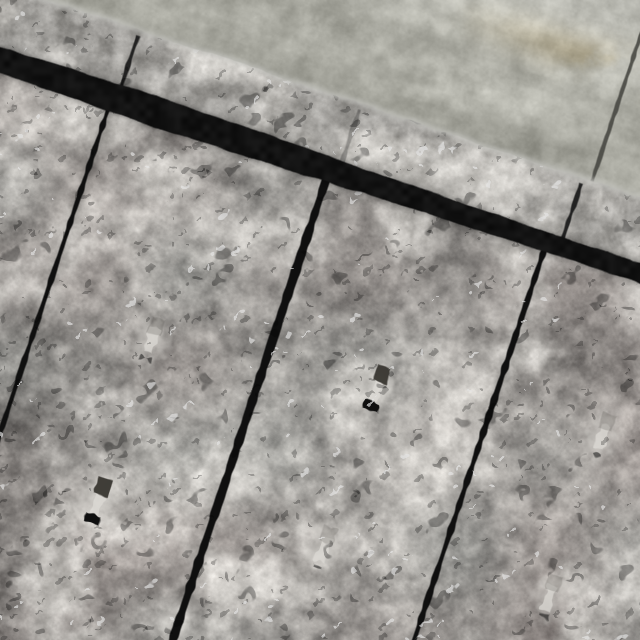
Reproduce this texture procedurally as a three.js fragment shader.

```glsl
// Worn concrete slabs beside a dark drainage slot, with a kerb and smooth paving above.
varying vec2 vUv;

const float TILT = 0.3217;
const float PITCH = 0.358;        // slab width
const float FIRST_JOINT = -0.102;
const float SLOT_V = 0.860;
const float KERB_V = 0.973;
const float SOFT = 0.0017;
const vec3 GAP = vec3(0.06, 0.06, 0.06);
const vec3 WARM = vec3(1.012, 1.0, 0.975);
const vec3 PALE = vec3(0.83, 0.82, 0.80);

float hash(vec2 p) {
  return fract(sin(dot(p, vec2(127.1, 311.7))) * 43758.5453);
}

float noise(vec2 p) {
  vec2 i = floor(p), f = fract(p);
  f = f * f * (3.0 - 2.0 * f);
  return mix(mix(hash(i), hash(i + vec2(1.0, 0.0)), f.x),
             mix(hash(i + vec2(0.0, 1.0)), hash(i + 1.0), f.x), f.y);
}

float fbm(vec2 p) {
  float sum = 0.0, amp = 0.52;
  for (int i = 0; i < 5; i++) {
    sum += amp * noise(p);
    p = mat2(0.8, -0.6, 0.6, 0.8) * p * 2.03 + 7.3;
    amp *= 0.5;
  }
  return sum;
}

float fill(float d) { return 1.0 - smoothstep(-SOFT, SOFT, d); }

float box(vec2 p, vec2 halfSize) {
  vec2 d = abs(p) - halfSize;
  return length(max(d, 0.0)) + min(max(d.x, d.y), 0.0);
}

// One ragged spot in a share of the cells of a grid.
float spots(vec2 p, float cells, float share, float size) {
  vec2 q = p * cells + 0.7 * (noise(p * cells * 3.0) - 0.5);
  vec2 id = floor(q);
  vec2 centre = 0.3 + 0.4 * vec2(hash(id + 3.1), hash(id + 8.7));
  float r = size * (0.5 + hash(id + 5.9));
  float d = length((fract(q) - centre) * vec2(1.0, 1.3));
  return step(hash(id), share) * (1.0 - smoothstep(r * 0.6, r, d));
}

// Lifting socket: two dark recesses with pale mortar between them.
vec3 socket(vec3 col, vec2 q, float open, float seed) {
  float rag = noise(q * 110.0 + seed) - 0.5;
  float halo = 1.0 - smoothstep(0.012, 0.045, length(q * vec2(1.2, 0.8)) + rag * 0.025);
  col = mix(col, PALE, halo * 0.5);
  col = mix(col, PALE + 0.04, fill(box(q, vec2(0.008, 0.02)) + rag * 0.008) * 0.7);
  float upper = box(q - vec2(0.0, 0.025), vec2(0.011, 0.013)) + rag * 0.004;
  float lower = box(q + vec2(0.0, 0.028), vec2(0.012, 0.007)) + rag * 0.008;
  col = mix(col, vec3(0.22, 0.21, 0.19), fill(upper) * mix(0.2, 0.95, open));
  return mix(col, GAP, fill(lower + 0.004 * (1.0 - open)) * mix(0.55, 1.0, open));
}

vec3 slabs(vec2 p, vec2 q, float grain) {
  float x = (q.x - FIRST_JOINT) / PITCH;
  float n = floor(x);
  float edge = floor(x + 0.5);
  float joint = abs(x - edge) * PITCH;
  float tone = mix(0.555, 0.625, mod(n, 2.0));

  // Pale wear by the slot, the joints and the lower left corner
  float wear = 0.30 * exp(-(SLOT_V - q.y) * 13.0) + 0.08 * exp(-joint * 45.0)
    + 0.26 * exp(-dot(p, p) * 14.0) + 0.12 * exp(-p.y * 9.0);
  wear = smoothstep(0.52, 0.88, fbm(p * 11.0 + 4.0) + wear);
  vec3 col = vec3(tone + 0.34 * (fbm(p * 6.0) - 0.5) + grain) * WARM;
  col.r += 0.025 * noise(p * 7.0 + 20.0) - 0.005;
  col = mix(col, PALE + grain, wear * 0.75);

  for (int row = 0; row < 2; row++) {
    float r = float(row);
    vec2 centre = vec2(FIRST_JOINT + (n + 0.5) * PITCH, 0.518 + 0.04 * n - 0.265 * r);
    float open = mod(n + r, 2.0) * step(n, 1.5);
    col = socket(col, q - centre, open, n * 7.0 + r * 3.0);
  }

  // Joints: the middle one is widest
  float halfWidth = 0.0036 + 0.003 * exp(-2.0 * (edge - 1.2) * (edge - 1.2));
  float ragged = (noise(vec2(q.y * 75.0, edge)) - 0.5) * 0.003;
  col *= 1.0 - 0.18 * exp(-joint * 160.0);
  return mix(col, GAP, fill(joint - halfWidth + ragged));
}

vec3 kerb(vec2 p, vec2 q, float grain) {
  float x = (q.x + 0.094) / 0.365;
  float edge = floor(x + 0.5);
  float joint = abs(x - edge) * 0.365 + (noise(q * 70.0) - 0.5) * 0.003;
  float wear = smoothstep(0.42, 0.72, fbm(p * 12.0 + 9.0) + 0.12 * exp(-(q.y - SLOT_V) * 25.0));
  vec3 col = mix(vec3(0.61) * WARM, PALE, wear * 0.8) + grain;
  float strength = mix(0.95, 0.3, mod(edge, 2.0)) * fill(q.y - KERB_V + 0.009);
  return mix(col, GAP + 0.05, fill(joint - 0.0034) * strength);
}

vec3 paving(vec2 p, vec2 q, float grain) {
  float streak = fbm(q * vec2(4.0, 22.0)) - 0.5;
  float bright = smoothstep(1.08, 1.26, q.y);
  vec3 col = mix(vec3(0.645, 0.645, 0.61), vec3(0.77, 0.77, 0.74), bright);
  col += 0.2 * streak + 0.5 * grain + 0.12 * (fbm(p * 8.0) - 0.5);
  float stain = exp(-pow((q.y - 1.155) / 0.03, 2.0)) * smoothstep(0.3, 0.6, q.x);
  col -= vec3(0.04, 0.07, 0.13) * stain * smoothstep(0.3, 0.6, fbm(q * 12.0));
  float joint = abs(q.x - 0.651) + (noise(q * 90.0) - 0.5) * 0.002;
  return mix(col, vec3(0.28, 0.28, 0.26), fill(joint - 0.003) * 0.9);
}

void main() {
  vec2 p = vUv;
  float c = cos(TILT), s = sin(TILT);
  vec2 q = vec2(c * p.x - s * p.y, s * p.x + c * p.y);
  float grain = 0.40 * (fbm(p * 42.0) - 0.5) + 0.05 * (noise(p * 230.0) - 0.5);
  float wobble = (fbm(q * 28.0) - 0.5) * 0.008;

  vec3 col = slabs(p, q, grain);
  col = mix(kerb(p, q, grain), col, fill(q.y - SLOT_V));

  // Pits and pale flecks in the rough concrete
  col *= 1.0 - 0.30 * spots(p, 24.0, 0.30, 0.26) - 0.25 * spots(p + 3.7, 52.0, 0.22, 0.28);
  col = mix(col, vec3(0.90), 0.65 * spots(p + 1.3, 38.0, 0.12, 0.20));

  // Smooth paving with a pale lip
  float lip = q.y - KERB_V + wobble;
  col = mix(paving(p, q, grain), col, fill(lip));
  col = mix(col, vec3(0.76, 0.76, 0.74), 0.6 * exp(-pow(lip / 0.006, 2.0)));

  // Drainage slot with a soft shadow
  float slot = abs(q.y - SLOT_V) - 0.015 - 0.008 * exp(-q.x * q.x * 9.0) + wobble * 0.7;
  col *= 1.0 - 0.3 * exp(-max(slot, 0.0) * 170.0);
  col = mix(col, GAP - 0.02 + 0.06 * noise(p * 90.0), fill(slot));
  gl_FragColor = vec4(clamp(col, 0.0, 1.0), 1.0);
}
```
